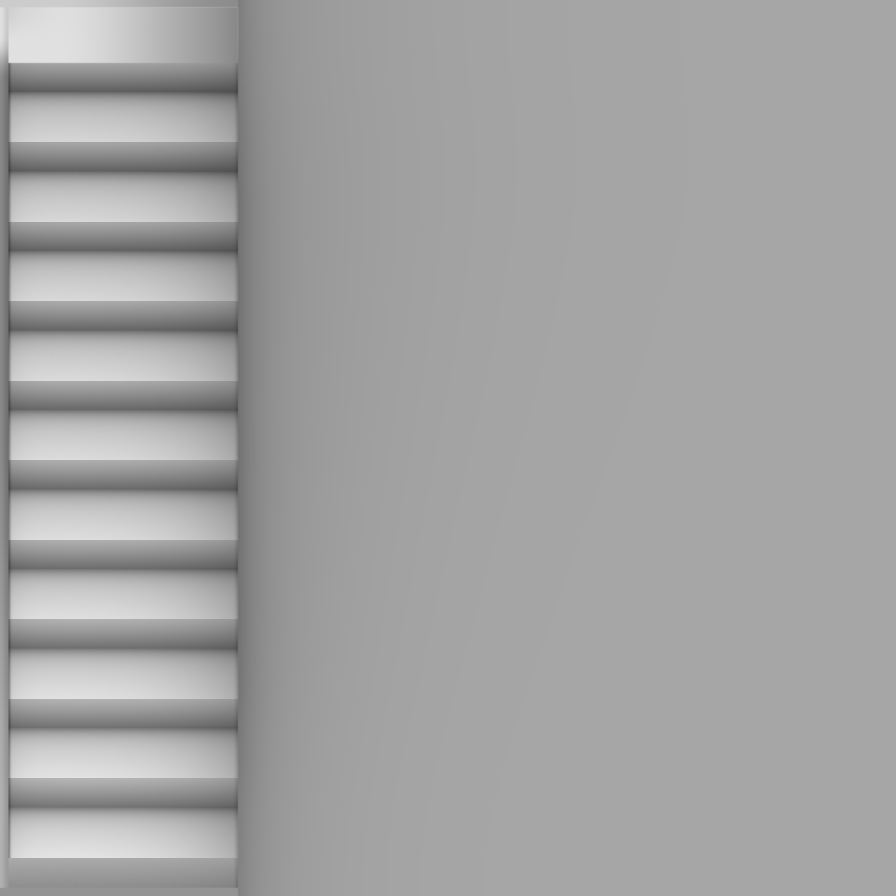
Write a three.js fragment shader that draws this texture map.

```glsl
// Baked grey light map: a shaded flight of stairs beside a softly shadowed wall.
varying vec2 vUv;

const float STAIR_LEFT = 0.0095;
const float STAIR_RIGHT = 0.2656;
const float STAIR_TOP = 0.992;
const float STAIR_BOTTOM = 0.009;
const float LANDING_EDGE = 0.9297;   // front edge of the top landing
const float STEP_SIZE = 0.0887;      // one riser plus one tread
const float RISER_SHARE = 0.36;      // part of a step taken by its riser
const float LAST_STEP = 10.0;        // this step has a riser only
const float EDGE = 0.0011;           // softness of hard edges
const float WALL_GREY = 0.652;
const float GRAIN = 0.003;

float hash(vec2 p) {
  return fract(sin(dot(p, vec2(12.9898, 78.233))) * 43758.5453);
}

// 1 between lo and hi, with smooth ends
float band(float v, float lo, float hi) {
  return smoothstep(lo - EDGE, lo + EDGE, v) * (1.0 - smoothstep(hi - EDGE, hi + EDGE, v));
}

// Vertical face: bright at its upper edge, dark in the crease below
float riserShade(float down, float across, float low) {
  float top = 0.64 + 0.08 * low;
  float crease = 0.36 + 0.11 * low;
  float side = 1.0 - 0.17 * pow(across, 4.0) - 0.10 * exp(-across * 14.0);
  return mix(top, crease, pow(down, 1.15)) * side;
}

// Horizontal face: dark crease at the back, bright at the front edge
float treadShade(float down, float across, float low) {
  float front = 0.83 + 0.07 * low;
  float open = 0.72 * (1.0 - exp(-down * 7.0)) + 0.28 * down;
  float side = 1.0 - 0.24 * pow(across, 3.5) - 0.09 * exp(-across * 18.0);
  return mix(0.38 + 0.08 * low, front, open) * side;
}

float landingShade(float across, float y) {
  float fall = smoothstep(0.2, 1.0, across);
  float corner = 0.07 * exp(-across * 9.0) * smoothstep(0.95, STAIR_TOP, y);
  return 0.88 - 0.27 * fall - 0.08 * pow(across, 10.0) - corner;
}

float stairShade(vec2 p) {
  float across = clamp((p.x - STAIR_LEFT) / (STAIR_RIGHT - STAIR_LEFT), 0.0, 1.0);
  float low = 1.0 - p.y;
  float s = (LANDING_EDGE - p.y) / STEP_SIZE;
  float index = clamp(floor(s), 0.0, LAST_STEP);
  float f = s - index;

  // Risers and treads repeat down the flight
  float riser = riserShade(clamp(f / RISER_SHARE, 0.0, 1.0), across, low);
  float lastRiser = mix(0.67, 0.56, clamp(f / RISER_SHARE, 0.0, 1.0)) - 0.05 * pow(across, 4.0);
  riser = mix(riser, lastRiser, step(LAST_STEP - 0.5, index));
  float tread = treadShade(clamp((f - RISER_SHARE) / (1.0 - RISER_SHARE), 0.0, 1.0), across, low);
  float soft = EDGE / STEP_SIZE;
  float onTread = smoothstep(RISER_SHARE - soft, RISER_SHARE + soft, f);
  onTread *= 1.0 - step(LAST_STEP - 0.5, index);
  float shade = mix(riser, tread, onTread);

  // Thin contact shadows along both sides of the flight
  float leftGap = (p.x - STAIR_LEFT) / 0.0022;
  float rightGap = (STAIR_RIGHT - p.x) / 0.003;
  shade *= 1.0 - 0.38 * exp(-leftGap * leftGap) * step(index, LAST_STEP - 0.5);
  shade *= 1.0 - 0.16 * exp(-rightGap * rightGap);
  return mix(shade, landingShade(across, p.y), smoothstep(-EDGE, EDGE, p.y - LANDING_EDGE));
}

// Wide falloff to the right of the flight, broader and deeper higher up
float wallShade(vec2 p) {
  float d = max(p.x - STAIR_RIGHT, 0.0);
  float middle = smoothstep(0.0, 0.3, p.y) * (1.0 - 0.7 * smoothstep(0.75, 1.0, p.y));
  float contact = (0.07 + 0.05 * middle) * exp(-d / 0.022);
  float spread = mix(0.085, 0.15, smoothstep(0.0, 0.9, p.y));
  float wide = (0.075 + 0.015 * middle) * exp(-d / spread);
  return WALL_GREY - contact - wide;
}

// Narrow margins around the flight
float marginShade(vec2 p) {
  float side = mix(0.60, 0.44, smoothstep(0.05, 0.55, p.y));
  side = mix(side, 0.78, smoothstep(0.91, 0.96, p.y));
  side += 0.10 * (1.0 - smoothstep(0.0, STAIR_LEFT, p.x));
  float topEdge = mix(0.80, 0.55, smoothstep(0.06, STAIR_RIGHT, p.x));
  float shade = mix(side, topEdge, smoothstep(STAIR_TOP - EDGE, STAIR_TOP + EDGE, p.y));
  return mix(0.58, shade, smoothstep(STAIR_BOTTOM - EDGE, STAIR_BOTTOM + EDGE, p.y));
}

void main() {
  vec2 p = vUv;
  float pastStairs = smoothstep(STAIR_RIGHT - EDGE, STAIR_RIGHT + EDGE, p.x);
  float shade = mix(marginShade(p), wallShade(p), pastStairs);
  float inStairs = band(p.x, STAIR_LEFT, STAIR_RIGHT) * band(p.y, STAIR_BOTTOM, STAIR_TOP);
  shade = mix(shade, stairShade(p), inStairs);
  shade += GRAIN * (hash(floor(p * 512.0)) - 0.5) * inStairs;
  gl_FragColor = vec4(vec3(shade), 1.0);
}
```
